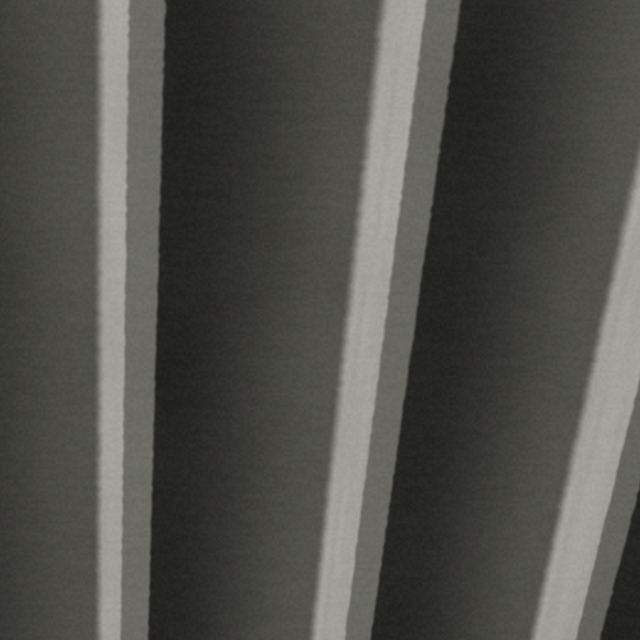
Give the GLSL for this texture, as a WebGL 1 fragment shader.

```glsl
precision highp float;

uniform vec2 u_resolution;

// Fan of ribs: x of the first rib and rib spacing, at the bottom and top edge
const vec2 FIRST_RIB = vec2(0.1563, 0.1589);
const vec2 SPACING = vec2(0.3333, 0.4427);
const float FAN_WARP = 0.0145;

// Rib profile in units of the spacing; both widths grow from rib to rib
const float FACE_WIDTH = 0.098;
const float FACE_GROWTH = 0.046;
const float RIB_WIDTH = 0.228;
const float RIB_GROWTH = 0.035;
const float BEVEL = 0.032;
const float EDGE_SOFTNESS = 0.009;
const float EDGE_WOBBLE = 0.006;

const vec3 SHADOW = vec3(0.142, 0.141, 0.130);
const vec3 PANEL = vec3(0.322, 0.320, 0.297);
const vec3 SIDE = vec3(0.405, 0.403, 0.382);
const vec3 FACE = vec3(0.635, 0.630, 0.612);

const float GRAIN = 0.030;
const float WEAVE = 0.014;
const float BLOTCH = 0.022;

float hash(vec2 p) {
    vec3 q = fract(vec3(p.xyx) * 0.1031);
    q += dot(q, q.yzx + 33.33);
    return fract((q.x + q.y) * q.z);
}

// Value noise centred on zero
float noise(vec2 p) {
    vec2 i = floor(p);
    vec2 f = fract(p);
    f = f * f * (3.0 - 2.0 * f);
    float low = mix(hash(i), hash(i + vec2(1.0, 0.0)), f.x);
    float high = mix(hash(i + vec2(0.0, 1.0)), hash(i + 1.0), f.x);
    return mix(low, high, f.y) - 0.5;
}

void main() {
    vec2 uv = gl_FragCoord.xy / u_resolution;

    // Fan coordinate: every whole number is the left edge of a rib
    float spacing = mix(SPACING.x, SPACING.y, uv.y);
    float fan = (uv.x - mix(FIRST_RIB.x, FIRST_RIB.y, uv.y)) / spacing;
    fan -= FAN_WARP * fan * (fan - 1.0);
    fan += EDGE_WOBBLE * noise(uv * vec2(30.0, 110.0));

    float rib = floor(fan + BEVEL);
    float across = fan - rib;
    float faceEnd = FACE_WIDTH + FACE_GROWTH * rib;
    float ribEnd = RIB_WIDTH + RIB_GROWTH * rib;
    float soft = max(EDGE_SOFTNESS, 0.75 / (u_resolution.x * spacing));

    // Panel rising from the shadow beside one rib to the light at the next
    float along = (across - ribEnd) / (1.0 - BEVEL - ribEnd);
    along = across < 0.5 * ribEnd ? 1.0 : along;
    float lit = smoothstep(0.05 + 0.05 * rib, 1.05, along);
    vec3 panel = mix(SHADOW, PANEL, lit);

    // Rib: bright face, then its grey side, with a soft bevel on the left
    float sideMask = smoothstep(faceEnd - soft, faceEnd + soft, across);
    vec3 face = FACE * (0.98 + 0.04 * uv.y);
    face += 0.03 * noise(vec2(fan * 45.0, uv.y * 6.0));
    vec3 side = SIDE * (1.04 - 0.04 * rib);
    vec3 ribColor = mix(face, side, sideMask);

    float bevelMask = smoothstep(-BEVEL, 0.6 * BEVEL, across);
    float endMask = 1.0 - smoothstep(ribEnd - soft, ribEnd + soft, across);
    vec3 color = mix(panel, ribColor, bevelMask * endMask);

    // Fine grain, faint horizontal weave and broad blotches
    color += GRAIN * noise(uv * 260.0);
    color += WEAVE * noise(uv * vec2(28.0, 190.0) + 17.0);
    color += BLOTCH * noise(uv * 7.0 + 5.0);

    gl_FragColor = vec4(clamp(color, 0.0, 1.0), 1.0);
}
```
